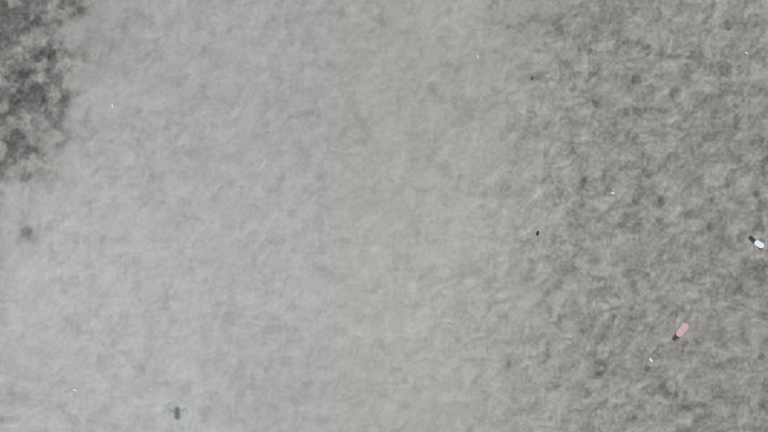
Give the GLSL for this texture, as a WebGL 1 fragment shader.

```glsl
precision highp float;
uniform vec2 u_resolution;

#define COOL_SAND vec3(0.678, 0.688, 0.685)
#define WARM_SAND vec3(0.668, 0.668, 0.654)
#define DAMP_SAND vec3(0.578, 0.573, 0.555)
#define WET_MUD vec3(0.435, 0.430, 0.425)
#define TRACK_SCALE 42.0
#define GRAIN_SCALE 150.0
#define RELIEF 0.18
#define MOTTLE 0.19
#define SPECK_CELL 0.12
#define SPECK_CHANCE 0.07

float hash(vec2 p) {
  vec3 q = fract(p.xyx * 0.1031);
  q += dot(q, q.yzx + 33.33);
  return fract((q.x + q.y) * q.z);
}

float noise(vec2 p) {
  vec2 i = floor(p), f = fract(p);
  f = f * f * (3.0 - 2.0 * f);
  float low = mix(hash(i), hash(i + vec2(1.0, 0.0)), f.x);
  float high = mix(hash(i + vec2(0.0, 1.0)), hash(i + 1.0), f.x);
  return mix(low, high, f.y);
}

float fbm(vec2 p) {
  float sum = 0.0, gain = 0.53;
  for (int i = 0; i < 4; i++) {
    sum += gain * noise(p);
    p = mat2(1.6, 1.2, -1.2, 1.6) * p + 17.3;
    gain *= 0.5;
  }
  return sum;
}

// Trodden surface: warped noise with short curled ridges
float trackHeight(vec2 p) {
  vec2 q = p * TRACK_SCALE;
  vec2 warp = vec2(noise(q * 0.6 + 5.0), noise(q * 0.6 + 41.0)) - 0.5;
  q += 1.3 * warp;
  float ridge = 1.0 - abs(2.0 * noise(q * 0.8 + 70.0) - 1.0);
  return fbm(q) + 0.25 * ridge * ridge;
}

// Soft-edged capsule from a to b
float capsule(vec2 p, vec2 a, vec2 b, float radius, float blur) {
  vec2 d = b - a;
  float t = clamp(dot(p - a, d) / dot(d, d), 0.0, 1.0);
  return 1.0 - smoothstep(-blur, blur, length(p - a - d * t) - radius);
}

// Sparse bright scraps and dark pebbles, one at most per cell
vec3 addSpecks(vec3 color, vec2 p, float damp, float blur) {
  vec2 cell = floor(p / SPECK_CELL);
  vec2 jitter = vec2(hash(cell + 3.1), hash(cell + 8.7));
  vec2 center = (cell + 0.15 + 0.7 * jitter) * SPECK_CELL;
  float turn = 6.283 * hash(cell + 12.9);
  vec2 reach = 0.0025 * vec2(cos(turn), sin(turn));
  float size = mix(0.001, 0.003, hash(cell + 21.4));
  float shape = capsule(p, center - reach, center + reach, size, blur);
  float present = step(hash(cell + 30.2), SPECK_CHANCE);
  float dark = step(hash(cell + 44.6), 0.5 * damp);
  return mix(color, mix(vec3(0.9), vec3(0.2), dark), shape * present * 0.85);
}

void main() {
  vec2 p = gl_FragCoord.xy / u_resolution.y;
  float u = gl_FragCoord.x / u_resolution.x;
  float blur = max(0.7 / u_resolution.y, 0.0015);
  float broad = fbm(p * 3.0 + 11.0) - 0.5;
  float patches = fbm(p * 13.0 + 29.0) - 0.5;

  // Broad tone from cool dry sand to warm damp sand
  float damp = smoothstep(0.55, 0.82, u + 0.14 * broad + 0.10 * patches);
  vec3 color = mix(COOL_SAND, WARM_SAND, smoothstep(0.2, 0.55, u));
  color = mix(color, DAMP_SAND, damp);
  color -= 0.032 * smoothstep(0.35, 1.0, p.y) * (1.0 - damp);
  color += 0.05 * broad;

  // Dark wet mud along the upper left edge
  float shore = mix(-0.03, 0.17, smoothstep(0.3, 0.95, p.y));
  float inland = p.x - shore + 0.22 * patches;
  float halo = 1.0 - smoothstep(-0.04, 0.12, inland);
  float mud = 1.0 - smoothstep(-0.03, 0.03, inland);
  float pools = smoothstep(0.36, 0.62, fbm(p * 32.0 + 61.0));
  color = mix(color, DAMP_SAND, 0.65 * halo);
  color = mix(color, WET_MUD, mud * mix(0.2, 1.0, pools));

  // Footprint relief, small stains and fine grain
  float rough = mix(0.42, 1.0, max(damp, mud));
  vec2 light = vec2(-0.0023, 0.0032);
  float slope = trackHeight(p - light) - trackHeight(p + light);
  float stain = smoothstep(0.60, 0.78, fbm(p * 34.0 + 90.0));
  color += RELIEF * rough * slope;
  color += MOTTLE * rough * (fbm(p * TRACK_SCALE * 0.9 + 120.0) - 0.5);
  color -= 0.09 * rough * stain;
  color += 0.08 * rough * (noise(p * GRAIN_SCALE) - 0.5);

  // Scattered scraps, two larger pieces and a small blurred shadow
  color = addSpecks(color, p, damp, blur);
  vec2 bottle = p - vec2(1.58, 0.235);
  color = mix(color, vec3(0.30), capsule(bottle, vec2(-0.018, -0.018), vec2(0.0), 0.006, 0.004));
  color = mix(color, vec3(0.80, 0.67, 0.70), capsule(bottle, vec2(-0.007), vec2(0.006, 0.009), 0.008, blur));
  vec2 scrap = p - vec2(1.756, 0.435);
  color = mix(color, vec3(0.27), capsule(scrap, vec2(-0.018, 0.014), vec2(0.005, -0.008), 0.005, 0.003));
  color = mix(color, vec3(0.87, 0.91, 0.94), capsule(scrap, vec2(-0.003, 0.002), vec2(0.006, -0.003), 0.007, blur));
  vec2 shade = p - vec2(0.41, 0.044);
  float shadow = capsule(shade, vec2(0.0, -0.009), vec2(0.0, 0.008), 0.006, 0.005);
  float arms = capsule(vec2(abs(shade.x), shade.y), vec2(0.0), vec2(0.022, 0.011), 0.001, 0.004);
  color = mix(color, vec3(0.34, 0.39, 0.41), max(0.75 * shadow, 0.4 * arms));

  gl_FragColor = vec4(clamp(color, 0.0, 1.0), 1.0);
}
```
